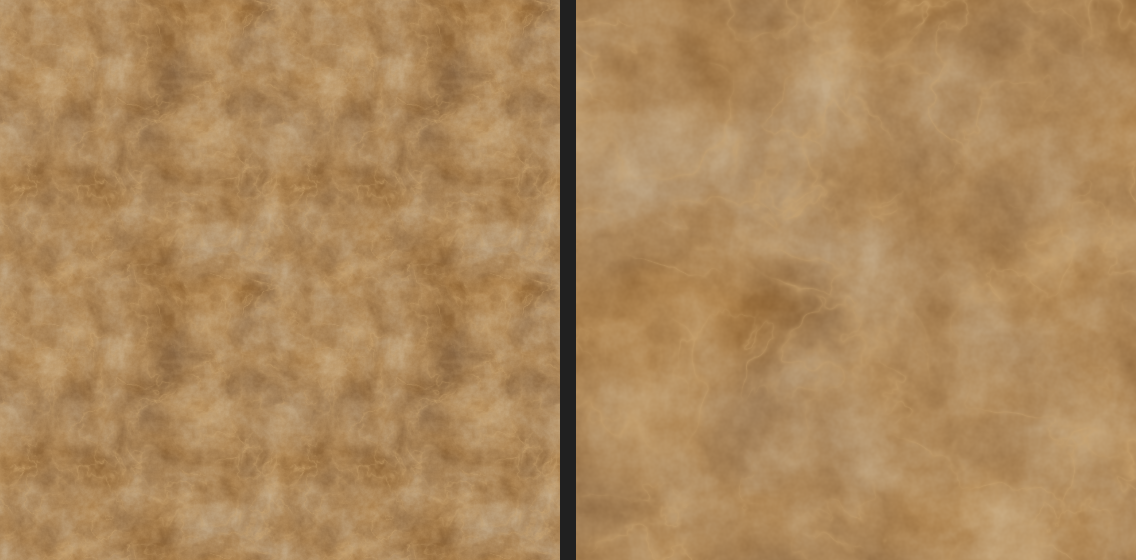
Left, the full canvas; right, a detail of the centre.
Write a three.js fragment shader that draws this texture.

```glsl
// Mottled tan parchment with soft clouds and fine pale veins, in two by two identical tiles.
varying vec2 vUv;

const float REPEATS = 2.0;
const vec3 UMBER = vec3(0.555, 0.400, 0.230);
const vec3 TAN = vec3(0.680, 0.530, 0.350);
const vec3 SAND = vec3(0.775, 0.668, 0.520);
const vec3 VEIN = vec3(0.800, 0.650, 0.440);
const vec3 OCHRE_SHIFT = vec3(0.040, 0.000, -0.060);

// Sine-free hash giving two values from 0 to 1
vec2 hash2(vec2 p, float seed) {
  vec3 q = fract(vec3(p.xyx + seed * 17.31) * vec3(0.1031, 0.1030, 0.0973));
  q += dot(q, q.yzx + 33.33);
  return fract((q.xx + q.yz) * q.zy);
}

// Contribution of one lattice corner, wrapped to the period
float corner(vec2 cell, vec2 offset, vec2 local, float period, float seed) {
  vec2 gradient = hash2(mod(cell + offset, period), seed) * 2.0 - 1.0;
  return dot(normalize(gradient + 0.0001), local - offset);
}

// Gradient noise that repeats after a whole number of cells
float tileNoise(vec2 p, float period, float seed) {
  vec2 cell = floor(p);
  vec2 f = fract(p);
  vec2 w = f * f * f * (f * (f * 6.0 - 15.0) + 10.0);
  float low = mix(corner(cell, vec2(0.0, 0.0), f, period, seed),
                  corner(cell, vec2(1.0, 0.0), f, period, seed), w.x);
  float high = mix(corner(cell, vec2(0.0, 1.0), f, period, seed),
                   corner(cell, vec2(1.0, 1.0), f, period, seed), w.x);
  return mix(low, high, w.y);
}

// Layered noise; each octave doubles the period so that the sum still wraps
float clouds(vec2 p, float period, float gain, float seed) {
  float sum = 0.0;
  float amplitude = 0.5;
  for (int i = 0; i < 5; i++) {
    float layer = seed + float(i);
    sum += amplitude * tileNoise(p * period + layer * 0.37, period, layer);
    amplitude *= gain;
    period *= 2.0;
  }
  return sum;
}

// Thin bright crest along the zero line of the layered noise
float veins(vec2 p, float period, float sharpness, float seed) {
  return exp(-sharpness * abs(clouds(p, period, 0.5, seed)));
}

// Three-stop colour ramp
vec3 ramp(float t) {
  vec3 lower = mix(UMBER, TAN, clamp(t * 2.0, 0.0, 1.0));
  return mix(lower, SAND, clamp(t * 2.0 - 1.0, 0.0, 1.0));
}

void main() {
  vec2 p = vUv * REPEATS;

  // Gentle wrapped distortion
  vec2 warp = vec2(clouds(p, 3.0, 0.5, 11.0), clouds(p, 3.0, 0.5, 23.0));
  vec2 q = p + 0.12 * warp;

  // Cloudy base tone: broad patches, blotches and fine mottling
  float tone = 0.475 + 0.60 * clouds(q, 2.0, 0.5, 41.0)
             + 1.05 * clouds(q, 5.0, 0.56, 37.0)
             + 0.42 * clouds(p, 13.0, 0.72, 51.0);
  vec3 color = ramp(tone);

  // Warm ochre and cool grey drift
  color += OCHRE_SHIFT * clouds(q, 5.0, 0.5, 67.0) * 1.4;

  // Broken veins, broad and fine
  float broadMask = smoothstep(-0.18, 0.18, clouds(p, 5.0, 0.5, 83.0));
  float fineMask = smoothstep(-0.15, 0.20, clouds(p, 6.0, 0.5, 97.0));
  float vein = 0.42 * broadMask * veins(q, 5.0, 42.0, 109.0)
             + 0.42 * fineMask * veins(q, 9.0, 36.0, 127.0);
  color = mix(color, VEIN, min(vein, 0.6));

  gl_FragColor = vec4(color, 1.0);
}
```
